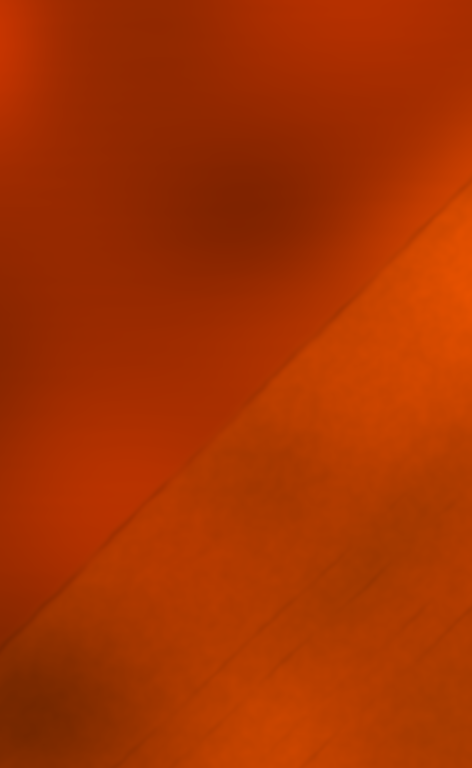
This background is drawn by a WebGL 2 fragment shader. Its source:

```glsl
#version 300 es
precision highp float;
// Burnt orange backdrop: soft glows split by a diagonal seam over a faintly brushed panel.

uniform vec2 u_resolution;
out vec4 fragColor;

vec2 hashGradient(vec2 cell) {
  float angle = 6.2832 * fract(sin(dot(cell, vec2(127.1, 311.7))) * 43758.5);
  return vec2(cos(angle), sin(angle));
}

float gradientNoise(vec2 p) {
  vec2 i = floor(p), f = fract(p);
  vec2 w = f * f * f * (f * (f * 6.0 - 15.0) + 10.0);
  vec2 e = vec2(0.0, 1.0);
  float low = mix(dot(hashGradient(i), f), dot(hashGradient(i + e.yx), f - e.yx), w.x);
  float high = mix(dot(hashGradient(i + e), f - e), dot(hashGradient(i + 1.0), f - 1.0), w.x);
  return mix(low, high, w.y);
}

// Gaussian spot with separate radii on its two axes
float glow(vec2 p, vec2 center, vec2 radius) {
  vec2 q = (p - center) / radius;
  return exp(-dot(q, q));
}

// Smooth red field above the seam; diag holds positions along and across it
vec3 upperField(vec2 p, vec2 diag) {
  vec3 c = vec3(0.60, 0.163, 0.0);
  c = mix(c, vec3(0.72, 0.19, 0.0), 0.95 * glow(p, vec2(0.46, 1.02), vec2(0.18, 0.14)));
  c = mix(c, vec3(0.80, 0.21, 0.0), 0.95 * glow(p, vec2(-0.02, 0.95), vec2(0.08, 0.14)));
  c = mix(c, vec3(0.56, 0.157, 0.0), 0.8 * glow(p, vec2(0.20, 0.92), vec2(0.09, 0.22)));
  c = mix(c, vec3(0.49, 0.135, 0.0), 0.95 * glow(p, vec2(0.315, 0.725), vec2(0.13, 0.11)));
  c = mix(c, vec3(0.50, 0.14, 0.0), 0.85 * glow(p, vec2(-0.02, 0.50), vec2(0.09, 0.17)));
  c = mix(c, vec3(0.73, 0.20, 0.0), 0.95 * glow(p, vec2(0.16, 0.35), vec2(0.17, 0.14)));
  c = mix(c, vec3(0.68, 0.19, 0.0), 0.6 * glow(p, vec2(0.36, 0.53), vec2(0.12, 0.10)));
  c = mix(c, vec3(0.82, 0.26, 0.0), 0.95 * glow(diag, vec2(1.38, 0.03), vec2(0.42, 0.13)));
  return mix(c, vec3(0.50, 0.15, 0.0), 0.8 * glow(p, vec2(-0.01, 0.15), vec2(0.10, 0.09)));
}

// Warmer panel below the seam
vec3 lowerPanel(vec2 p, vec2 diag) {
  vec3 c = vec3(0.70, 0.23, 0.0);
  c = mix(c, vec3(0.79, 0.265, 0.0), 0.9 * glow(p, vec2(0.49, 0.50), vec2(0.16, 0.13)));
  c = mix(c, vec3(0.91, 0.32, 0.0), 0.95 * glow(p, vec2(0.64, 0.64), vec2(0.14, 0.15)));
  c = mix(c, vec3(0.73, 0.225, 0.0), 0.7 * glow(p, vec2(0.22, 0.30), vec2(0.10, 0.10)));
  c = mix(c, vec3(0.64, 0.215, 0.0), 0.85 * glow(p, vec2(0.35, 0.37), vec2(0.09, 0.08)));
  c = mix(c, vec3(0.63, 0.22, 0.0), 0.9 * glow(diag, vec2(0.76, 0.37), vec2(0.26, 0.085)));
  c = mix(c, vec3(0.79, 0.27, 0.0), 0.95 * glow(p, vec2(0.35, 0.03), vec2(0.12, 0.11)));
  c = mix(c, vec3(0.65, 0.23, 0.0), 0.8 * glow(p, vec2(0.58, 0.06), vec2(0.09, 0.12)));
  return mix(c, vec3(0.46, 0.155, 0.0), glow(p, vec2(0.03, 0.07), vec2(0.16, 0.13)));
}

void main() {
  vec2 p = gl_FragCoord.xy / u_resolution * vec2(0.613, 1.0);
  vec2 diag = vec2(p.x + p.y, p.x - p.y + 0.154);
  diag.y += 0.004 * gradientNoise(vec2(diag.x * 5.0, 2.0)) + 0.003 * gradientNoise(p * 45.0);

  // Low-contrast seam with a thin shadow of uneven strength
  float panel = smoothstep(-0.018, 0.018, diag.y);
  vec3 color = mix(upperField(p, diag), lowerPanel(p, diag), panel);
  float wear = 0.8 + gradientNoise(vec2(diag.x * 16.0, 9.5));
  color *= 1.0 - 0.075 * wear * exp(-pow(diag.y / 0.006, 2.0));

  // Broken creases below the seam, leaning slightly shallower
  for (int i = 0; i < 4; i++) {
    float k = float(i);
    float offset = diag.y - 0.06 * (p.x - 0.35) - 0.315 - 0.078 * k - 0.012 * sin(k * 4.0);
    float fade = smoothstep(-0.3, 0.4, gradientNoise(vec2(diag.x * 9.0, k * 7.3 + 0.5)));
    color *= 1.0 - 0.05 * fade * exp(-pow(offset / 0.005, 2.0));
  }

  // Patchy panel texture, with short strokes along the diagonal
  float mottle = gradientNoise(p * 38.0) + 0.8 * gradientNoise(p * 85.0 + 3.7);
  float strokes = gradientNoise(diag * vec2(20.0, 48.0) + 5.0);
  color *= 1.0 + panel * (0.03 * mottle + 0.018 * strokes);

  // Very faint level banding in the upper field
  float bands = gradientNoise(p * vec2(7.0, 75.0));
  color *= 1.0 + 0.012 * (1.0 - panel) * bands;
  fragColor = vec4(color, 1.0);
}
```
